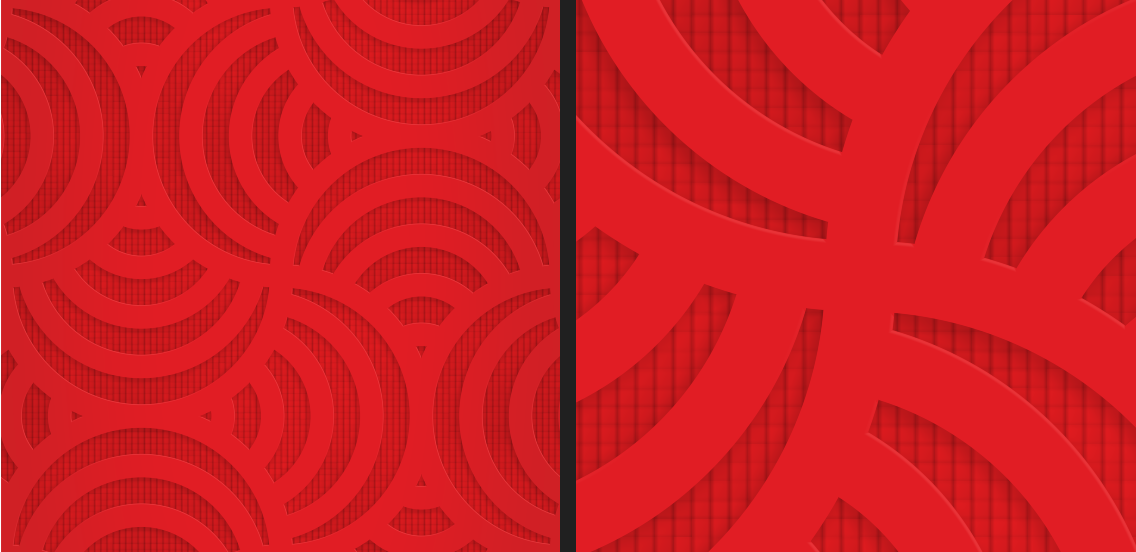
Left: the whole. Right: its middle third, enlarged.
Write a WebGL 1 fragment shader that draws this pattern.

```glsl
precision highp float;
// Embossed red pinwheel of nested arcs over a finely ribbed, recessed ground.

uniform vec2 u_resolution;

#define CELLS_ACROSS 2.0
#define PINWHEEL_CENTRE vec2(0.5026, 0.5)
#define ARC_STEP 0.0885
#define BAND_HALF 0.0422
#define GRID_COUNT 45.0
#define SHADOW_REACH 0.020
#define TOWARD_LIGHT vec2(0.64, 0.77)
#define BAND_COLOUR vec3(0.882, 0.112, 0.140)
#define BAND_EDGE_COLOUR vec3(0.815, 0.124, 0.145)
#define GROUND_COLOUR vec3(0.825, 0.100, 0.115)
#define HIGHLIGHT_COLOUR vec3(0.93, 0.26, 0.27)
#define MARGIN_WIDTH 0.002

float hash(vec2 p) {
  return fract(sin(dot(p, vec2(127.1, 311.7))) * 43758.55);
}

float noise(vec2 p) {
  vec2 i = floor(p);
  vec2 f = fract(p);
  f = f * f * (3.0 - 2.0 * f);
  return mix(mix(hash(i), hash(i + vec2(1.0, 0.0)), f.x),
             mix(hash(i + vec2(0.0, 1.0)), hash(i + 1.0), f.x), f.y);
}

// Distance to rings that shrink while their centres drift along a direction.
float nestedRings(vec2 p, vec2 centre, vec2 drift) {
  float d = 1e3;
  for (int k = 0; k < 5; k++) {
    float shift = ARC_STEP * float(k);
    float ring = abs(length(p - centre - drift * shift) - (0.5 - shift));
    d = min(d, ring - BAND_HALF);
  }
  return d;
}

// Signed distance to the raised bands; neighbouring cells turn by 90 degrees.
float bandDistance(vec2 p) {
  vec2 cell = floor(p);
  vec2 q = abs(p - cell - 0.5);
  if (mod(cell.x + cell.y, 2.0) > 0.5) q = q.yx;

  float fans = nestedRings(q, vec2(0.0, 0.5), vec2(0.0, 1.0));
  float horns = nestedRings(q, vec2(0.5, 0.0), vec2(-1.0, 0.0));
  float outsideFan = length(q - vec2(0.0, 0.5)) - 0.5;
  float overlap = length(q - vec2(0.5, 1.0)) - 0.5 - BAND_HALF;
  return min(min(fans, max(horns, -outsideFan)), overlap);
}

// Upright pleats with dark seams, crossed by fainter rows of uneven strength.
float gridShade(vec2 p, float pixel) {
  vec2 g = p * GRID_COUNT;
  vec2 id = floor(g);
  vec2 f = fract(g);
  float blur = pixel * GRID_COUNT * 0.5;
  vec2 fromSeam = min(f, 1.0 - f);
  vec2 seam = 1.0 - smoothstep(vec2(0.0), vec2(0.2 + blur), fromSeam);
  float rowStrength = mix(0.2, 1.0, hash(vec2(id.y, floor(p.x * 5.0))));
  float shade = 1.0 - 0.15 * seam.x - 0.06 * rowStrength * seam.y;
  shade += 0.03 * (f.y - 0.5) - 0.06 * (f.x - 0.5);
  shade += 0.03 * (hash(id) - 0.5);
  return shade + 0.08 * (noise(p * 4.0) - 0.5);
}

void main() {
  vec2 fromCentre = gl_FragCoord.xy - u_resolution * PINWHEEL_CENTRE;
  vec2 p = fromCentre * CELLS_ACROSS / u_resolution.x;
  float pixel = CELLS_ACROSS / u_resolution.x;
  float d = bandDistance(p);
  float band = 1.0 - smoothstep(-0.6 * pixel, 0.6 * pixel, d);
  float side = smoothstep(0.4, 1.05, length(p * vec2(1.0, 0.35)));

  // Recessed ground, softly shaded on the side facing away from the light.
  float above = bandDistance(p + TOWARD_LIGHT * SHADOW_REACH * 0.5);
  float shadow = 1.0 - smoothstep(-0.010, SHADOW_REACH, above);
  float shade = gridShade(p, pixel) * (1.0 - 0.12 * shadow);
  vec3 ground = GROUND_COLOUR * shade * (1.0 - 0.05 * side);

  // Smooth bands, dimming toward the sides, with a thin lit rim.
  vec3 raised = mix(BAND_COLOUR, BAND_EDGE_COLOUR, side);
  float rimDepth = max(0.004, pixel);
  float slope = bandDistance(p + TOWARD_LIGHT * rimDepth) - d;
  float lit = smoothstep(0.1, 0.9, slope / rimDepth);
  float rim = lit * (1.0 - smoothstep(0.0, rimDepth, abs(d + rimDepth * 0.4)));
  raised = mix(raised, HIGHLIGHT_COLOUR, 0.6 * rim);

  // Hairline pale margin along the left edge.
  vec3 colour = mix(ground, raised, band);
  float left = gl_FragCoord.x / u_resolution.x;
  float soft = 0.5 / u_resolution.x;
  float margin = 1.0 - smoothstep(MARGIN_WIDTH - soft, MARGIN_WIDTH + soft, left);
  gl_FragColor = vec4(mix(colour, vec3(1.0), margin), 1.0);
}
```
